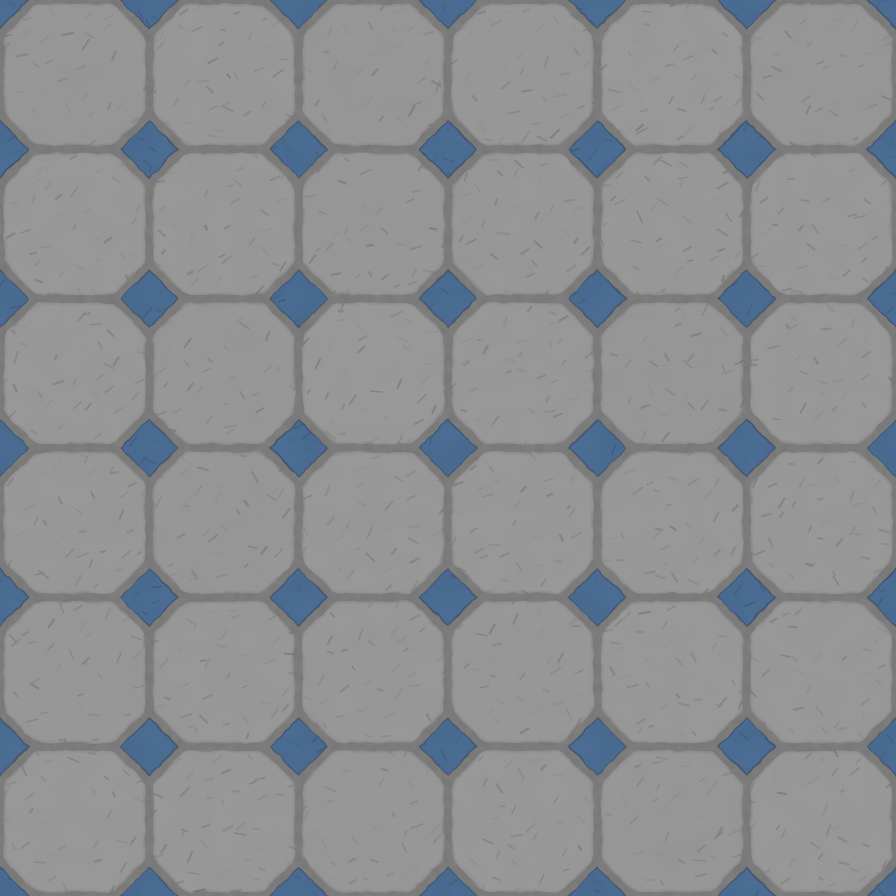
Write a WebGL 1 fragment shader that draws this pattern.

```glsl
precision highp float;
// Octagon-and-dot floor: grey octagons with small blue diamonds at the corners.
// Shapes are distances to the grid lines of a repeated cell, roughened by
// wrapping gradient noise; a jittered grid scatters short flecks on top.

#define REPEATS 6.0
#define DIAMOND_REACH 0.197
#define CORNER_CUT 0.268
#define GROUT_HALF 0.027
#define EDGE_WOBBLE 0.011
#define OUTLINE_WIDTH 0.010
#define FLECKS_PER_TILE 7.0
#define FLECK_DENSITY 0.85
#define TILE_COLOR vec3(0.592)
#define GROUT_COLOR vec3(0.482)
#define DIAMOND_COLOR vec3(0.29, 0.42, 0.57)
#define OUTLINE_COLOR vec3(0.26, 0.34, 0.43)

uniform vec2 u_resolution;

vec3 hash3(vec2 p) {
  vec3 q = fract(p.xyx * vec3(0.1031, 0.1030, 0.0973));
  q += dot(q, q.yxz + 33.33);
  return fract((q.xxy + q.yzz) * q.zyx);
}

float cornerGradient(vec2 corner, vec2 offset, float period, float seed) {
  float angle = 6.2832 * hash3(mod(corner, period) + seed).x;
  return dot(vec2(cos(angle), sin(angle)), offset);
}

// Gradient noise, about -0.7 to 0.7, with a whole number of lattice cells
// per tile so that it wraps at the canvas edges.
float wrapNoise(vec2 p, float cellsPerTile, float seed) {
  float period = REPEATS * cellsPerTile;
  p *= cellsPerTile;
  vec2 i = floor(p);
  vec2 f = p - i;
  vec2 w = f * f * f * (f * (f * 6.0 - 15.0) + 10.0);
  vec2 e = vec2(1.0, 0.0);
  float low = mix(cornerGradient(i, f, period, seed),
                  cornerGradient(i + e.xy, f - e.xy, period, seed), w.x);
  float high = mix(cornerGradient(i + e.yx, f - e.yx, period, seed),
                   cornerGradient(i + e.xx, f - e.xx, period, seed), w.x);
  return mix(low, high, w.y);
}

float smoothMax(float a, float b, float k) {
  float h = max(k - abs(a - b), 0.0) / k;
  return max(a, b) + 0.25 * h * h * k;
}

// Coverage of the edge of a shape that is negative inside.
float fill(float d, float pixel) {
  return 1.0 - smoothstep(-0.7 * pixel, 0.7 * pixel, d);
}

// Strength of the strongest short stroke covering this point.
float fleckLayer(vec2 p, float pixel) {
  vec2 g = p * FLECKS_PER_TILE;
  vec2 home = floor(g);
  float strength = 0.0;
  for (int y = -1; y <= 1; y++) {
    for (int x = -1; x <= 1; x++) {
      vec2 id = home + vec2(float(x), float(y));
      vec2 key = mod(id, REPEATS * FLECKS_PER_TILE);
      vec3 place = hash3(key + 17.0);
      vec3 look = hash3(key + 91.0);
      vec2 offset = (g - id - place.xy) / FLECKS_PER_TILE;
      // Most strokes rise to the right, the rest fall.
      float angle = place.z < 0.68 ? mix(0.1, 1.25, look.x) : mix(-1.2, 0.0, look.x);
      float c = cos(angle);
      float s = sin(angle);
      vec2 along = vec2(c * offset.x + s * offset.y, c * offset.y - s * offset.x);
      vec2 halfSize = vec2(mix(0.018, 0.044, look.y), mix(0.004, 0.008, look.z));
      vec2 box = abs(along) - halfSize;
      float shown = step(fract(look.x * 7.0 + look.z), FLECK_DENSITY);
      float tone = mix(0.15, 1.0, fract(look.y * 5.0 + place.x));
      strength = max(strength, shown * tone * fill(max(box.x, box.y), pixel));
    }
  }
  return strength;
}

void main() {
  vec2 p = gl_FragCoord.xy / u_resolution * REPEATS;
  float pixel = REPEATS / min(u_resolution.x, u_resolution.y);

  // Distances to the nearest grid lines, and the two shapes built on them
  vec2 line = 0.5 - abs(fract(p) - 0.5);
  float wobble = EDGE_WOBBLE * (wrapNoise(p, 9.0, 3.0) + 0.6 * wrapNoise(p, 20.0, 41.0));
  float chip = EDGE_WOBBLE * (wrapNoise(p, 11.0, 67.0) + 0.6 * wrapNoise(p, 24.0, 23.0));
  float diagonal = line.x + line.y;
  float octagon = smoothMax(GROUT_HALF - min(line.x, line.y),
                            (CORNER_CUT - diagonal) * 0.7071, 0.03) + wobble;
  float diamond = (diagonal - DIAMOND_REACH) * 0.7071 + chip;

  // Surface tones
  float mottle = wrapNoise(p, 5.0, 55.0);
  float flecks = fleckLayer(p, pixel);
  float tint = 0.008 * (hash3(mod(floor(p), REPEATS) + 5.0).x - 0.5);
  vec3 tile = TILE_COLOR + tint + 0.008 * mottle;
  tile = mix(tile, vec3(0.475), 0.75 * flecks);
  float rim = smoothstep(-0.024, 0.0, octagon);
  tile -= 0.045 * rim * (0.8 + wrapNoise(p, 8.0, 77.0));

  vec3 grout = GROUT_COLOR + 0.025 * wrapNoise(p, 14.0, 29.0);
  vec3 blue = DIAMOND_COLOR * (1.0 + 0.03 * mottle - 0.13 * flecks);
  float outline = OUTLINE_WIDTH * (0.9 + 0.8 * mottle);
  blue = mix(OUTLINE_COLOR, blue, fill(diamond + outline, pixel));

  // Layers
  vec3 color = mix(grout, tile, fill(octagon, pixel));
  color = mix(color, blue, fill(diamond, pixel));
  gl_FragColor = vec4(color, 1.0);
}
```
